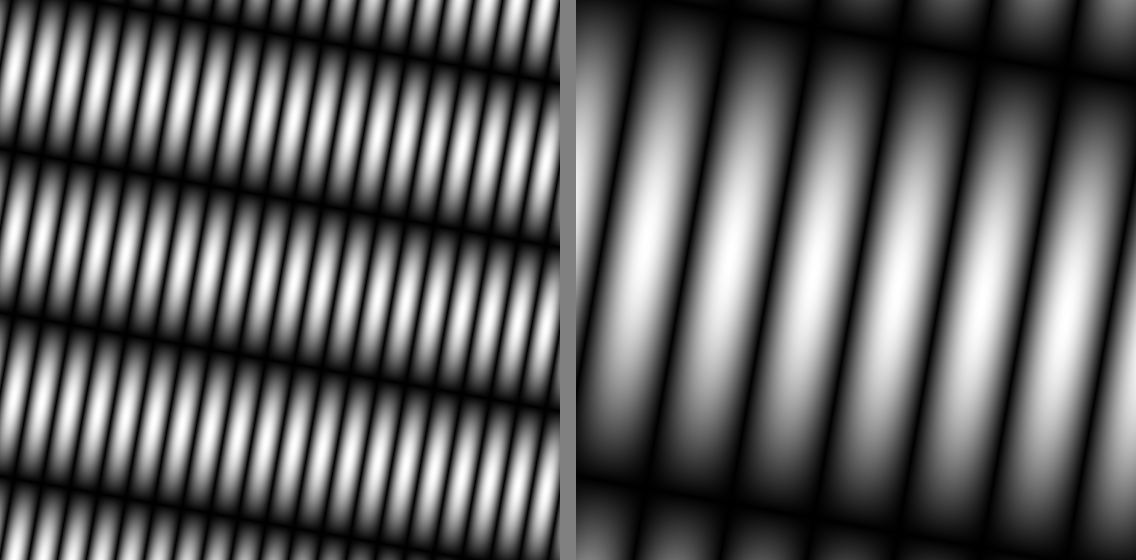
Left, the full canvas; right, a detail of the centre.
Reproduce this pattern procedurally as a three.js fragment shader.

```glsl
// Moire of two equal sine gratings, one turned against the other.
// Their summed amplitude, rectified, gives slanted bright fringes
// cut by dark beat bands; all phases start at the canvas centre.
#define CYCLES 10.0         // grating periods across the canvas
#define FIRST_ANGLE 0.0     // degrees
#define SECOND_ANGLE -20.0  // degrees
#define DARK vec3(0.0)
#define BRIGHT vec3(1.0)

varying vec2 vUv;

const float TAU = 6.2831853;

// Sine wave travelling along the given direction
float grating(vec2 p, float degreesTurned) {
  float angle = radians(degreesTurned);
  return sin(TAU * CYCLES * dot(p, vec2(cos(angle), sin(angle))));
}

void main() {
  vec2 p = vUv - 0.5;

  // Rectified interference: the absolute mean of both waves
  float wave = 0.5 * (grating(p, FIRST_ANGLE) + grating(p, SECOND_ANGLE));
  gl_FragColor = vec4(mix(DARK, BRIGHT, abs(wave)), 1.0);
}
```
